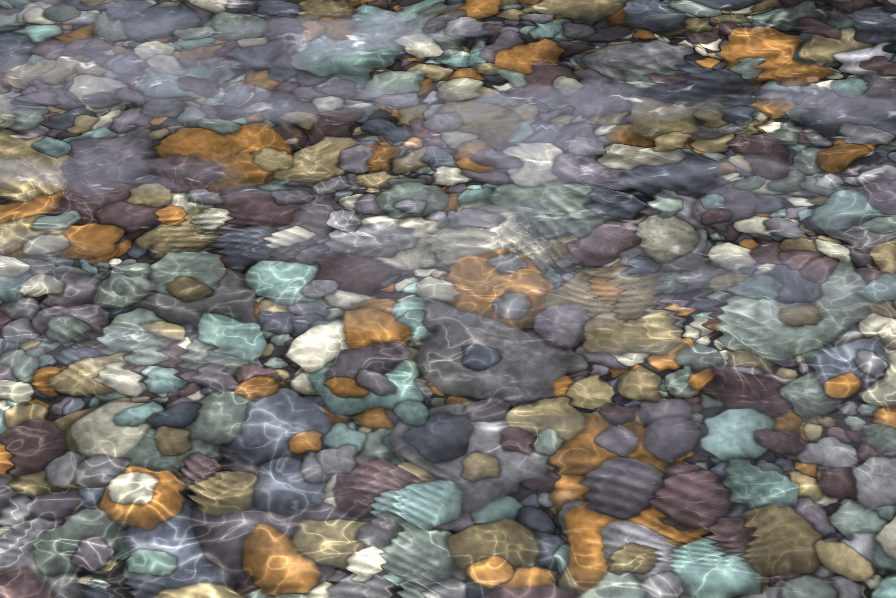
Write a Shadertoy shader that draws this texture.

```glsl
// A pebble bed seen through clear, rippled shallow water.
// Layers of jittered rounded stones are bent by wave noise, lit with a web
// of caustics, then veiled by streaks of reflected sky that grow upwards.

const vec3 GAP = vec3(0.16, 0.155, 0.17);
const vec3 SKY = vec3(0.57, 0.57, 0.63);
const vec3 SUN = vec3(1.0, 0.97, 0.86);
const vec3 STONES[9] = vec3[9](
    vec3(0.29, 0.31, 0.35), vec3(0.41, 0.45, 0.43), vec3(0.31, 0.26, 0.27),
    vec3(0.46, 0.46, 0.48), vec3(0.42, 0.51, 0.50), vec3(0.48, 0.44, 0.34),
    vec3(0.55, 0.40, 0.23), vec3(0.68, 0.67, 0.61), vec3(0.36, 0.34, 0.37));
const float EDGE = 0.0035;          // softness of stone outlines
const float CAUSTIC_GAIN = 0.75;    // strength of the light web
const float SHEEN_TOP = 0.68;       // sky reflection at the far side
const float TILT = 0.6;             // flattening of distant stones

float hash(vec2 p) {
    return fract(sin(dot(p, vec2(127.1, 311.7))) * 43758.5453);
}

float noise(vec2 p) {
    vec2 i = floor(p), f = fract(p);
    f = f * f * (3.0 - 2.0 * f);
    return mix(mix(hash(i), hash(i + vec2(1, 0)), f.x),
               mix(hash(i + vec2(0, 1)), hash(i + vec2(1, 1)), f.x), f.y);
}

float fbm(vec2 p) {
    float sum = 0.0, amp = 0.53;
    for (int i = 0; i < 4; i++) {
        sum += amp * noise(p);
        p = mat2(1.6, 1.2, -1.2, 1.6) * p + 7.3;
        amp *= 0.5;
    }
    return sum;
}

// Bright thin lines where the noise crosses its middle value
float ridge(vec2 p, float sharpness) {
    return pow(1.0 - abs(2.0 * noise(p) - 1.0), sharpness);
}

// Paints one scattered size class of stones over the colour so far
void paintStones(inout vec3 col, vec2 q, float size, float chance, float seed, float grain) {
    vec2 g = q / size + seed * 3.7;
    vec2 cell = floor(g);
    vec2 lump = vec2(noise(g * 2.3 + seed), noise(g * 2.3 + seed + 31.0)) - 0.5;
    lump += 0.4 * (vec2(noise(g * 6.0), noise(g * 6.0 + 17.0)) - 0.5);
    float soft = EDGE / size * 1.8;
    for (int j = 1; j >= -1; j--)
    for (int i = -1; i <= 1; i++) {
        vec2 id = cell + vec2(i, j);
        vec2 key = id + seed * 19.3;
        if (hash(key + 5.1) > chance) continue;

        // Rotated, lumpy, slightly boxy ellipse
        vec2 d = g - id - 0.5 - 0.6 * (vec2(hash(key), hash(key + 9.7)) - 0.5);
        float angle = 1.3 * (hash(key + 2.3) - 0.5);
        float c = cos(angle), s = sin(angle);
        vec2 radii = vec2(mix(0.48, 0.76, hash(key + 3.9)), mix(0.36, 0.54, hash(key + 7.7)));
        vec2 e = mat2(c, -s, s, c) * d / radii + 0.42 * lump;
        if (dot(e, e) > 2.6) continue;
        vec2 a = abs(e);
        float r = pow(pow(a.x, 2.5) + pow(a.y, 2.5), 0.4);

        // Contact shadow, then the domed body lit from above
        col *= mix(0.5, 1.0, smoothstep(0.9, 1.25, r));
        float dome = sqrt(max(1.0 - r * r, 0.0));
        float light = 0.56 + 0.5 * dome + 0.2 * e.y;
        vec3 tone = STONES[int(hash(key + 11.3) * 8.99)];
        tone *= 0.8 + 0.4 * hash(key + 13.1);
        tone *= light * (0.5 + grain);
        col = mix(col, tone, 1.0 - smoothstep(1.0 - soft, 1.0 + soft, r));
    }
}

void mainImage(out vec4 fragColor, in vec2 fragCoord) {
    vec2 p = fragCoord / iResolution.y;
    float far = smoothstep(0.1, 1.0, p.y);

    // Refraction: broad flat waves plus patches of fine comb ripples
    vec2 w = p * vec2(8.0, 21.0);
    vec2 flow = vec2(fbm(w), fbm(w + 40.0)) - 0.5;
    float comb = sin(6.2832 * (p.y * 52.0 + p.x * 9.0 + 7.0 * noise(p * vec2(5.0, 9.0))));
    comb *= smoothstep(0.5, 0.8, noise(p * vec2(6.0, 10.0) + 9.0));
    vec2 bent = p + flow * mix(vec2(0.02, 0.01), vec2(0.09, 0.035), far);
    bent += vec2(0.005, 0.002) * comb;
    vec2 q = vec2((bent.x - 0.75) * (1.0 + 0.35 * bent.y), bent.y * (1.0 + TILT * bent.y));

    // Stone bed, from gravel up to boulders with a few strays on top
    float grain = 0.55 * fbm(q * 24.0) + 0.45 * fbm(q * 85.0 + 3.0);
    vec3 col = GAP * (0.6 + 0.8 * grain);
    paintStones(col, q, 0.036, 0.95, 1.0, grain);
    paintStones(col, q, 0.070, 0.85, 2.0, grain);
    paintStones(col, q, 0.195, 0.48, 3.0, grain);
    paintStones(col, q, 0.120, 0.45, 4.0, grain);
    paintStones(col, q, 0.062, 0.16, 5.0, grain);

    // Caustic web, warped and gathered into patches
    vec2 k = q + 0.045 * (vec2(noise(q * 17.0), noise(q * 17.0 + 60.0)) - 0.5);
    float web = ridge(k * vec2(17.0, 23.0), 9.0) + 0.8 * ridge(k * vec2(34.0, 46.0) + 8.0, 7.0);
    web *= smoothstep(0.25, 0.75, fbm(q * 6.0 + 21.0)) * mix(1.0, 0.6, far);
    col *= 1.0 + CAUSTIC_GAIN * web * SUN;
    col += 0.09 * web * SUN;
    col *= 1.0 + 0.16 * comb;

    // Sky streaks, dark troughs and small glints on the surface
    vec2 s = p + 0.06 * flow.yx;
    float streak = smoothstep(0.42, 0.72, fbm(s * vec2(3.5, 17.0) + 13.0));
    float trough = smoothstep(0.5, 0.78, fbm(s * vec2(5.0, 24.0) + 71.0));
    col *= 1.0 - 0.4 * trough * far;
    col = mix(col, SKY * (0.85 + 0.3 * grain), streak * mix(0.14, SHEEN_TOP, far));
    float glint = smoothstep(0.66, 0.9, fbm(s * vec2(22.0, 85.0) + 5.0));
    col += 0.4 * glint * mix(0.35, 1.0, far);

    fragColor = vec4(clamp(col * 1.06 + 0.02, 0.0, 1.0), 1.0);
}
```
